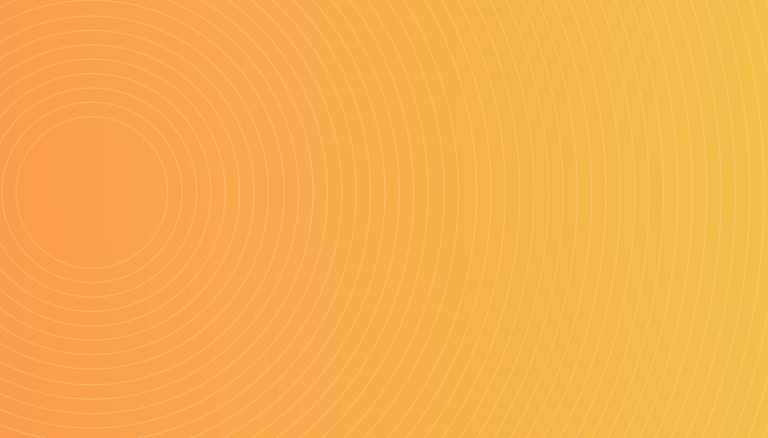
This background is drawn by a WebGL 2 fragment shader. Its source:

```glsl
#version 300 es
precision highp float;
// Warm orange-to-yellow gradient overlaid with fine concentric rings.
// Ring radii follow a constant pitch with a few slightly widened gaps;
// each line is box filtered so it stays smooth at any canvas size.

uniform vec2 u_resolution;
out vec4 fragColor;

// Lengths are in units of canvas height, origin at the lower left.
const vec2 RING_CENTER = vec2(0.2100, 0.5605);
const float INNER_RADIUS = 0.1732;
const float RING_PITCH = 0.03281;
const int RING_COUNT = 47;
const float LINE_WIDTH = 0.0025;
const float LINE_OPACITY = 0.20;

// Ring indices at which a gap widens, and the added distance.
const vec3 WIDE_GAP_INDEX = vec3(8.0, 19.0, 21.0);
const vec3 WIDE_GAP_EXTRA = vec3(0.0034, 0.0042, 0.0084);

const vec3 ORANGE = vec3(0.980, 0.610, 0.302);
const vec3 AMBER = vec3(0.972, 0.682, 0.296);
const vec3 YELLOW = vec3(0.961, 0.750, 0.290);
const vec3 LINE_COLOR = vec3(1.0, 0.96, 0.88);
const float GRADIENT_TILT = 0.025;

vec3 background(vec2 uv) {
    float t = clamp(uv.x + GRADIENT_TILT * (uv.y - 0.5), 0.0, 1.0);
    vec3 warm = mix(ORANGE, AMBER, clamp(t * 2.0, 0.0, 1.0));
    return mix(warm, YELLOW, clamp(t * 2.0 - 1.0, 0.0, 1.0));
}

float ringRadius(float index) {
    float widening = dot(step(WIDE_GAP_INDEX, vec3(index)), WIDE_GAP_EXTRA);
    return INNER_RADIUS + RING_PITCH * index + widening;
}

// Fraction of a pixel covered by a line at signed distance d.
float lineCoverage(float d, float pixel) {
    float halfLine = 0.5 * LINE_WIDTH;
    float upper = min(d + 0.5 * pixel, halfLine);
    float lower = max(d - 0.5 * pixel, -halfLine);
    return max(upper - lower, 0.0) / pixel;
}

void main() {
    float pixel = 1.0 / u_resolution.y;
    vec2 p = gl_FragCoord.xy * pixel;
    float radius = length(p - RING_CENTER);

    // Accumulate the concentric lines
    float lines = 0.0;
    for (int i = 0; i < RING_COUNT; i++) {
        lines += lineCoverage(radius - ringRadius(float(i)), pixel);
    }

    vec3 color = background(gl_FragCoord.xy / u_resolution);
    color = mix(color, LINE_COLOR, LINE_OPACITY * min(lines, 1.0));
    fragColor = vec4(color, 1.0);
}
```
